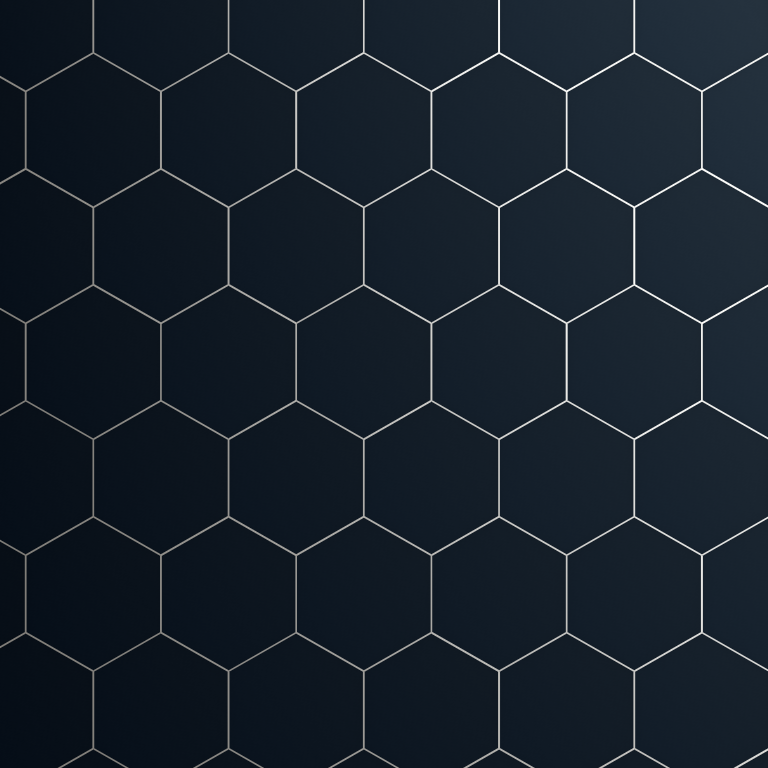
Write a Shadertoy shader that draws this pattern.

```glsl
const float TILE_WIDTH = 0.1761;
const float ROW_SQUASH = 0.990;
const vec2 TILE_ORIGIN = vec2(0.4737, 0.5286);
const float LINE_HALF_WIDTH = 0.00118;

// Layered sines, roughly -1 to 1
float layeredSines(vec2 p) {
    float sum = 0.0;
    float weight = 0.5;
    for (int i = 0; i < 4; i++) {
        sum += weight * sin(p.x + 1.7 * sin(p.y)) * cos(1.3 * p.y - 0.6 * p.x);
        p = mat2(1.5, 1.1, -1.1, 1.5) * p + 2.3;
        weight *= 0.6;
    }
    return sum;
}

// Centre of the nearest pointy-top hexagon of unit width
vec2 hexCentre(vec2 p) {
    vec2 period = vec2(1.0, sqrt(3.0));
    vec2 a = floor(p / period + 0.5) * period;
    vec2 b = (floor(p / period) + 0.5) * period;
    return distance(p, a) < distance(p, b) ? a : b;
}

// xy: direction to the nearest side, z: distance to it
vec3 nearestSide(vec2 local) {
    vec3 side = vec3(1.0, 0.0, 1.0);
    for (int i = 0; i < 3; i++) {
        float angle = float(i) * radians(60.0);
        vec2 normal = vec2(cos(angle), sin(angle));
        float along = dot(local, normal);
        float gap = 0.5 - abs(along);
        if (gap < side.z) side = vec3(normal * (along < 0.0 ? -1.0 : 1.0), gap);
    }
    return side;
}

// Light falling from the upper right
float lightAt(vec2 uv) {
    return clamp(0.48 * uv.x + 0.09 * uv.y + 0.46 * uv.x * uv.y, 0.0, 1.0);
}

vec3 tileColor(float light, vec2 local, float gap, float tint, float grain) {
    vec3 color = mix(vec3(0.022, 0.052, 0.088), vec3(0.142, 0.195, 0.245), light);
    // Cooler toward the lower left of each tile, faintly shaded at its rim
    color += vec3(-0.006, 0.0, 0.008) * dot(local, vec2(-0.8, -0.6));
    color *= 1.0 - 0.06 * exp(-gap * 30.0);
    return color * (1.0 + 0.025 * tint) + 0.004 * grain;
}

vec3 lineColor(float light, float wear) {
    vec3 color = mix(vec3(0.50, 0.49, 0.47), vec3(0.95, 0.95, 0.94), smoothstep(0.0, 0.75, light));
    return color * (1.0 + 0.07 * wear);
}

void mainImage(out vec4 fragColor, in vec2 fragCoord) {
    vec2 uv = fragCoord / iResolution.xy;
    float pixel = 1.0 / iResolution.y;

    // Hexagonal tiling
    vec2 p = (uv - TILE_ORIGIN) / (TILE_WIDTH * vec2(1.0, ROW_SQUASH));
    vec2 centre = hexCentre(p);
    vec2 local = p - centre;
    vec3 side = nearestSide(local);

    // Each side and tile varies slightly
    float sideWear = layeredSines((centre + 0.5 * side.xy) * 3.7);
    float tint = layeredSines(centre * 2.9 + 5.0);
    float grain = layeredSines(uv * 640.0);

    float light = lightAt(uv);
    vec3 color = tileColor(light, local, side.z, tint, grain);

    // Thin metallic joints
    float halfWidth = LINE_HALF_WIDTH * (1.0 + 0.22 * sideWear);
    float coverage = clamp((halfWidth - side.z * TILE_WIDTH) / pixel + 0.5, 0.0, 1.0);
    color = mix(color, lineColor(light, sideWear), coverage);

    fragColor = vec4(color, 1.0);
}
```
